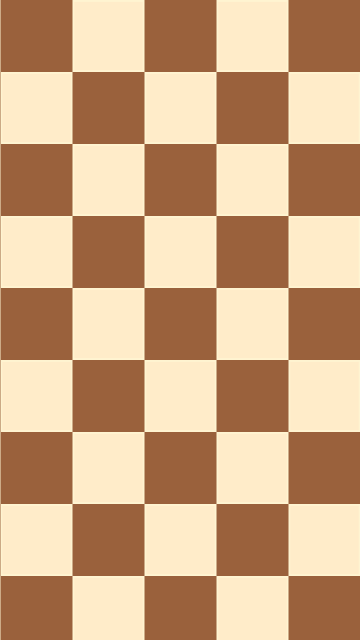
This pattern is drawn by a Shadertoy shader. Its source:

```glsl
// Two-tone checkerboard of brown and cream squares, laid from the top left corner.

#define COLUMNS   5.0                      // squares across the canvas
#define SHIFT     vec2(0.007, 0.0)         // board offset, in squares
#define RIM_WIDTH 0.025                    // pale rim of cream squares, in squares
#define BROWN     vec3(0.604, 0.380, 0.235)
#define CREAM     vec3(1.000, 0.925, 0.788)
#define RIM       vec3(1.000, 0.957, 0.820)

// Distance from a point to the nearest grid line on each axis
vec2 gridDistance(vec2 p) {
    return 0.5 - abs(fract(p) - 0.5);
}

// Checker sign: +1 on brown, -1 on cream, fading through 0 at the edges
float checker(vec2 p, float pixel) {
    vec2 parity = 1.0 - 2.0 * mod(floor(p), 2.0);
    vec2 wave = parity * clamp(gridDistance(p) / (0.5 * pixel), 0.0, 1.0);
    return wave.x * wave.y;
}

void mainImage(out vec4 fragColor, in vec2 fragCoord) {
    // Square units, with rows counted down from the top edge
    float pixel = COLUMNS / iResolution.x;
    vec2 p = vec2(fragCoord.x, iResolution.y - fragCoord.y) * pixel - SHIFT;

    // Cream squares brighten slightly along their border
    vec2 d = gridDistance(p);
    float inside = smoothstep(RIM_WIDTH - 0.5 * pixel, RIM_WIDTH + 0.5 * pixel, min(d.x, d.y));
    vec3 light = mix(RIM, CREAM, inside);

    fragColor = vec4(mix(light, BROWN, 0.5 + 0.5 * checker(p, pixel)), 1.0);
}
```
